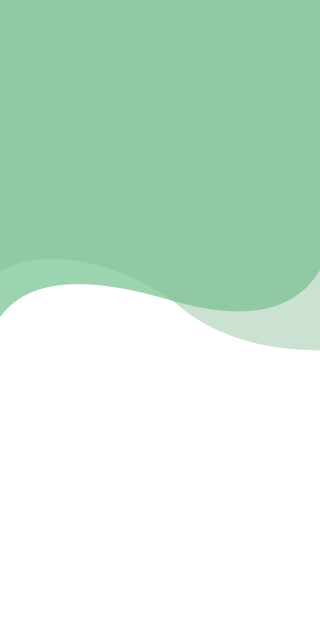
A WebGL 1 fragment shader for this background:

```glsl
precision highp float;
// Two overlapping waves hang from the top of a white page in soft greens.
// Each wave edge is a pair of cubic Bezier curves, solved for height at a
// given x; the coverage of both waves then blends four flat colours.

uniform vec2 u_resolution;

const vec3 WHITE = vec3(1.0);
const vec3 PALE_GREEN = vec3(0.796, 0.886, 0.824);
const vec3 LIGHT_GREEN = vec3(0.608, 0.831, 0.686);
const vec3 DEEP_GREEN = vec3(0.573, 0.788, 0.647);

vec2 bezier(vec2 a, vec2 b, vec2 c, vec2 d, float t) {
  float s = 1.0 - t;
  return s * s * s * a + 3.0 * s * s * t * b + 3.0 * s * t * t * c + t * t * t * d;
}

vec2 bezierTangent(vec2 a, vec2 b, vec2 c, vec2 d, float t) {
  float s = 1.0 - t;
  return s * s * (b - a) + 2.0 * s * t * (c - b) + t * t * (d - c);
}

// Approximate signed distance to a curve running left to right,
// positive on the side nearer the top of the page.
float curveDistance(vec2 p, vec2 a, vec2 b, vec2 c, vec2 d) {
  float low = 0.0;
  float high = 1.0;
  for (int i = 0; i < 18; i++) {
    float middle = 0.5 * (low + high);
    if (bezier(a, b, c, d, middle).x < p.x) low = middle;
    else high = middle;
  }
  float t = 0.5 * (low + high);
  vec2 tangent = normalize(bezierTangent(a, b, c, d, t));
  return (bezier(a, b, c, d, t).y - p.y) * tangent.x;
}

// Wave that dips on the right and rises steeply at both sides
float frontWave(vec2 p) {
  vec2 joint = vec2(0.542, 0.941);
  if (p.x < joint.x)
    return curveDistance(p, vec2(0.0, 0.992), vec2(0.104, 0.844), vec2(0.339, 0.880), joint);
  return curveDistance(p, joint, vec2(0.734, 0.995), vec2(0.911, 0.992), vec2(1.0, 0.844));
}

// Wave that crests on the left and flattens out on the right
float backWave(vec2 p) {
  vec2 joint = vec2(0.542, 0.942);
  if (p.x < joint.x)
    return curveDistance(p, vec2(0.0, 0.849), vec2(0.143, 0.766), vec2(0.365, 0.818), joint);
  return curveDistance(p, joint, vec2(0.656, 1.042), vec2(0.802, 1.094), vec2(1.0, 1.095));
}

float coverage(float signedDistance, float pixel) {
  return clamp(signedDistance / pixel + 0.5, 0.0, 1.0);
}

void main() {
  // Page spans 1 by 2 units, with y measured down from the top
  vec2 uv = gl_FragCoord.xy / u_resolution;
  vec2 p = vec2(uv.x, 2.0 * (1.0 - uv.y));
  float pixel = 2.0 / u_resolution.y;

  float front = coverage(frontWave(p), pixel);
  float back = coverage(backWave(p), pixel);

  // The waves deepen in colour where they overlap
  vec3 outside = mix(WHITE, PALE_GREEN, back);
  vec3 inside = mix(LIGHT_GREEN, DEEP_GREEN, back);
  gl_FragColor = vec4(mix(outside, inside, front), 1.0);
}
```
